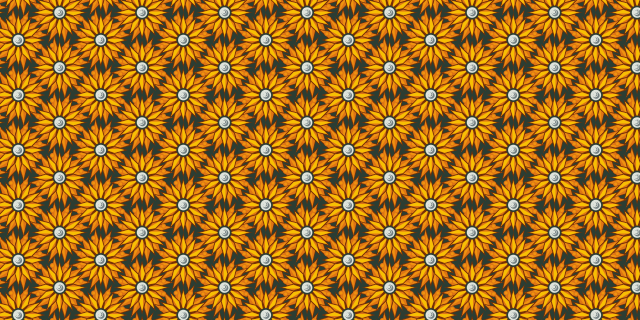
Reproduce this pattern procedurally as a Shadertoy shader.

```glsl
// Staggered rows of twelve-rayed sunbursts with pale swirled eyes on dark green.

const float PI = 3.14159265;
const float ROWS = 5.818;                 // vertical repeats per canvas height
const float COLUMN_STEP = 0.75;           // spacing of the half-dropped columns
const float RAYS = 12.0;
const vec2 FIRST_CENTER = vec2(0.333, 0.09);

const vec3 GREEN = vec3(0.17, 0.24, 0.20);
const vec3 BROWN = vec3(0.46, 0.19, 0.02);
const vec3 ORANGE = vec3(0.87, 0.46, 0.08);
const vec3 AMBER = vec3(0.94, 0.58, 0.06);
const vec3 YELLOW = vec3(0.97, 0.75, 0.01);
const vec3 PEARL = vec3(0.87, 0.89, 0.86);
const vec3 SLATE = vec3(0.45, 0.50, 0.51);

float coverage(float dist, float pixel) {
    return clamp(0.5 - dist / pixel, 0.0, 1.0);
}

vec3 paint(vec3 base, vec3 ink, float dist, float pixel) {
    return mix(base, ink, coverage(dist, pixel));
}

// Rotates a point into the sector of its nearest ray; x runs along the ray.
vec2 foldRays(vec2 p, float phase) {
    float sector = 2.0 * PI / RAYS;
    float angle = mod(atan(p.y, p.x) - phase + 0.5 * sector, sector) - 0.5 * sector;
    return length(p) * vec2(cos(angle), sin(angle));
}

// Kite on the x axis from root to tip, widest at waist.
float kite(vec2 p, float root, float waist, float tip, float halfWidth) {
    float y = abs(p.y);
    float inner = dot(vec2(p.x - root, y), normalize(vec2(-halfWidth, waist - root)));
    float outer = dot(vec2(p.x - tip, y), normalize(vec2(halfWidth, tip - waist)));
    return max(inner, outer);
}

// Long bent orange rays, shaded along one edge.
vec3 backRays(vec3 color, vec2 p, float pixel) {
    vec2 q = foldRays(p, PI / RAYS);
    q.y += 0.25 * (q.x - 0.36);
    float ray = kite(q, 0.14, 0.35, 0.54, 0.056);
    color = paint(color, BROWN, ray - 0.013, pixel);
    color = paint(color, ORANGE, ray, pixel);
    return paint(color, AMBER, max(ray + 0.012, q.y), pixel);
}

vec3 beads(vec3 color, vec2 p, float pixel) {
    float side = length(abs(p) - vec2(0.39, 0.115));
    float upper = length(vec2(abs(p.x), p.y) - vec2(0.13, 0.40));
    float bead = min(side, upper);
    color = paint(color, ORANGE, bead - 0.046, pixel);
    return paint(color, AMBER, bead - 0.026, pixel);
}

// Yellow kites with an orange edge and brown outline.
vec3 frontRays(vec3 color, vec2 p, float pixel) {
    vec2 q = foldRays(p, 0.0);
    float ray = kite(q, 0.10, 0.25, 0.43, 0.053);
    float outline = min(ray - 0.016, length(p) - 0.22);
    color = paint(color, BROWN, outline, pixel);
    color = paint(color, ORANGE, ray, pixel);
    return paint(color, YELLOW, max(ray + 0.003, q.y - 0.018), pixel);
}

vec3 eye(vec3 color, vec2 p, float pixel) {
    float radius = length(p);
    color = paint(color, GREEN, radius - 0.126, pixel);
    color = paint(color, PEARL, radius - 0.096, pixel);
    // Two nested crescents form the swirl
    float disc = length(p - vec2(0.008, -0.008)) - 0.060;
    float bite = length(p - vec2(-0.014, 0.010)) - 0.052;
    color = paint(color, SLATE, max(disc, -bite), pixel);
    float core = length(p - vec2(-0.004, 0.010)) - 0.032;
    float hollow = length(p - vec2(-0.018, 0.012)) - 0.030;
    return paint(color, SLATE, max(core, -hollow), pixel);
}

// Offset from a flower near p, chosen by neighbouring column and row.
vec2 flowerOffset(vec2 p, vec2 neighbor) {
    float column = round(p.x / COLUMN_STEP) + neighbor.x;
    float drop = 0.5 * mod(column, 2.0);
    float row = round(p.y - drop) + neighbor.y;
    return p - vec2(column * COLUMN_STEP, row + drop);
}

void mainImage(out vec4 fragColor, in vec2 fragCoord) {
    float pixel = ROWS / iResolution.y;
    vec2 p = fragCoord * pixel - FIRST_CENTER;
    vec3 color = GREEN;

    // All back rays lie below every flower head
    for (int i = 0; i < 9; i++) {
        vec2 neighbor = vec2(i % 3 - 1, i / 3 - 1);
        color = backRays(color, flowerOffset(p, neighbor), pixel);
    }
    for (int i = 0; i < 9; i++) {
        vec2 q = flowerOffset(p, vec2(i % 3 - 1, i / 3 - 1));
        color = beads(color, q, pixel);
        color = frontRays(color, q, pixel);
        color = eye(color, q, pixel);
    }
    fragColor = vec4(color, 1.0);
}
```
